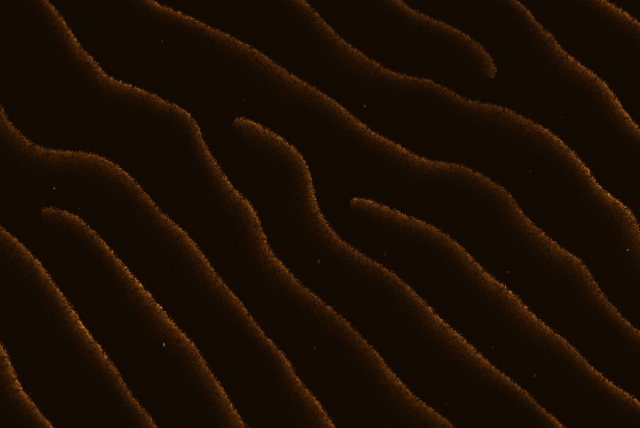
Reproduce this texture procedurally as a Shadertoy shader.

```glsl
// Wind-blown sand ripples at dusk: thin amber crests on near-black ground.
// A warped stripe phase with dislocations makes the forking crests; each one has
// a crisp upper edge and a grainy glow that fades towards the lower left.

const float TAU = 6.2831853;
const float SPACING = 0.172;
const vec2 ALONG = vec2(0.72, -0.694);
const vec2 ACROSS = vec2(-0.694, -0.72);
const vec3 SHADOW = vec3(0.073, 0.037, 0.008);
const vec3 AMBER = vec3(0.40, 0.19, 0.035);
const vec3 GLINT = vec3(0.05, 0.06, 0.03);
const vec3 PEBBLE = vec3(0.36, 0.32, 0.25);

// Fork positions (xy) and whether a crest starts or stops there (z)
const vec3 FORKS[4] = vec3[4](
    vec3(0.55, 0.72, 1.0), vec3(0.82, 0.53, 1.0),
    vec3(0.10, 0.51, 1.0), vec3(1.15, 0.82, -1.0));

float hash(vec2 p) {
    vec3 q = fract(vec3(p.xyx) * 0.1031);
    q += dot(q, q.yzx + 33.33);
    return fract((q.x + q.y) * q.z);
}

float noise(vec2 p) {
    vec2 i = floor(p), f = fract(p);
    f = f * f * f * (f * (f * 6.0 - 15.0) + 10.0);
    return mix(mix(hash(i), hash(i + vec2(1, 0)), f.x),
               mix(hash(i + vec2(0, 1)), hash(i + vec2(1, 1)), f.x), f.y);
}

vec2 rippleAxes(vec2 p) {
    return vec2(dot(p, ALONG), dot(p, ACROSS));
}

// Stripe phase: whole numbers lie on the crests
float ripplePhase(vec2 p) {
    vec2 q = rippleAxes(p);
    float bend = 0.085 * noise(q * vec2(4.6, 2.2) + 17.0)
               + 0.018 * noise(q * vec2(11.0, 5.0) + 41.0);
    float phase = (q.y + bend) / SPACING;
    for (int i = 0; i < 4; i++) {
        vec2 d = q - rippleAxes(FORKS[i].xy);
        phase += FORKS[i].z * atan(d.y, d.x) / TAU;
    }
    return phase;
}

// Difference of two phases, ignoring whole turns
float wrapped(float x) {
    return x - round(x);
}

// Signed distance to the nearest crest, positive on the lower left side
float crestDistance(vec2 p) {
    const float STEP = 0.002;
    float phase = ripplePhase(p);
    vec2 slope = vec2(wrapped(ripplePhase(p + vec2(STEP, 0)) - phase),
                      wrapped(ripplePhase(p + vec2(0, STEP)) - phase)) / STEP;
    return wrapped(phase) / max(length(slope), 2.0);
}

float crestLight(float dist, float width, float strength) {
    float edge = smoothstep(-0.008, 0.002, dist);
    return strength * edge * exp(-max(dist, 0.0) / width);
}

// Sparse pale grit: one small tilted ellipse in some of the cells
float pebbles(vec2 p, float cellSize, float share, float blur) {
    vec2 cell = floor(p / cellSize);
    vec2 centre = 0.15 + 0.7 * vec2(hash(cell + 3.1), hash(cell + 8.7));
    vec2 d = (fract(p / cellSize) - centre) * cellSize;
    float turn = TAU * hash(cell + 5.3);
    d = mat2(cos(turn), sin(turn), -sin(turn), cos(turn)) * d;
    float radius = mix(0.002, 0.0045, hash(cell + 11.9));
    float shape = 1.0 - smoothstep(-blur, blur, length(d * vec2(1.0, 1.6)) - radius);
    float bright = hash(cell + 21.4);
    return shape * step(hash(cell + 1.7), share) * mix(0.3, 1.2, bright * bright * bright);
}

void mainImage(out vec4 fragColor, in vec2 fragCoord) {
    vec2 p = fragCoord / iResolution.y;
    float pixel = 1.0 / iResolution.y;

    // Sand grain, also used to fray the crests
    float grain = 0.6 * noise(p * 320.0) + 0.4 * noise(p * 170.0 + 9.0);

    // Crests, with width and brightness drifting over the ground
    float drift = noise(p * 5.0 + 30.0);
    float dist = crestDistance(p) + (grain - 0.5) * 0.006;
    float width = mix(0.009, 0.020, drift);
    float strength = mix(0.55, 1.05, noise(p * 3.5 + 70.0));
    float light = crestLight(dist, width, strength) * (0.25 + 1.5 * grain);

    vec3 color = SHADOW * (0.88 + 0.24 * grain);
    color += (AMBER - SHADOW) * light + GLINT * light * light * light;
    color = mix(color, PEBBLE, clamp(pebbles(p, 0.16, 0.38, pixel), 0.0, 1.0));

    fragColor = vec4(color, 1.0);
}
```
